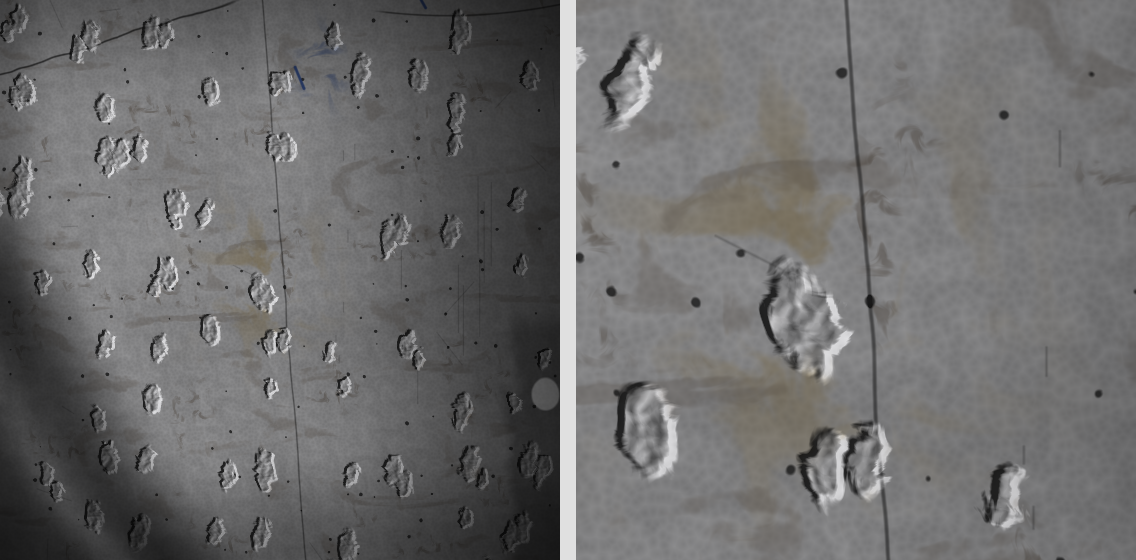
Left, the full canvas; right, a detail of the centre.
Write a WebGL 2 fragment shader that draws this texture.

```glsl
#version 300 es
precision highp float;
// Worn concrete wall with chipped hollows, cracks, stains and a soft diagonal shadow.
// Hollows are ragged ellipses on a jittered grid, roughened by cellular noise and lit
// by their slope; layered sines make the mottling and the stains.

uniform vec2 u_resolution;
out vec4 fragColor;

const float CHIP_GRID = 9.0;
const vec3 CONCRETE = vec3(0.515, 0.515, 0.52);
const vec3 OCHRE = vec3(0.43, 0.37, 0.24);
const vec3 BROWN = vec3(0.30, 0.27, 0.24);
const vec3 INK = vec3(0.08, 0.17, 0.38);

vec2 hash2(vec2 p) {
  vec3 q = fract(p.xyx * vec3(0.1031, 0.1030, 0.0973));
  q += dot(q, q.yzx + 33.33);
  return fract((q.xx + q.yz) * q.zy);
}

// Layered, rotated and folded sines, about -1 to 1
float waves(vec2 p) {
  float sum = 0.0, amp = 0.5;
  for (int i = 0; i < 5; i++) {
    p = mat2(0.8, 0.6, -0.6, 0.8) * p * 1.6 + 1.7;
    p += 0.6 * sin(p.yx);
    sum += amp * sin(p.x + 1.5 * sin(p.y));
    amp *= 0.6;
  }
  return sum;
}

// Distance to the nearest scattered point
float cellular(vec2 p) {
  vec2 id = floor(p);
  float nearest = 2.0;
  for (int j = -1; j <= 1; j++)
    for (int i = -1; i <= 1; i++) {
      vec2 n = id + vec2(i, j);
      nearest = min(nearest, length(n + hash2(n) - p));
    }
  return nearest;
}

float segment(vec2 p, vec2 a, vec2 b) {
  vec2 d = b - a;
  return length(p - a - d * clamp(dot(p - a, d) / dot(d, d), 0.0, 1.0));
}

float stroke(float dist, float width) {
  float soft = 0.7 / u_resolution.y + 0.0005;
  return 1.0 - smoothstep(width - soft, width + soft, abs(dist));
}

float glow(vec2 p, vec2 center, vec2 radius) {
  vec2 d = (p - center) / radius;
  return exp(-dot(d, d));
}

// Coverage of the hollows; each is a group of one to three lobes
float chipCover(vec2 p) {
  vec2 q = p + 0.005 * vec2(waves(p * 90.0), waves(p * 75.0 + 9.0));
  vec2 cell = floor(p * CHIP_GRID);
  float d = 4.0;
  for (int j = -1; j <= 1; j++)
    for (int i = -1; i <= 1; i++) {
      vec2 id = cell + vec2(i, j), kind = hash2(id + 41.0);
      if (kind.x < 0.26) continue;
      vec2 center = (id + 0.2 + 0.6 * hash2(id)) / CHIP_GRID;
      float lobes = 1.0 + floor(2.9 * kind.y * kind.y);
      for (float k = 0.0; k < lobes; k++) {
        vec2 r = hash2(id + 7.0 * k + 13.0);
        vec2 v = q - center - step(0.5, k) * (r - 0.5) * vec2(0.055, 0.06);
        v.x -= (kind.x - 0.55) * 0.6 * v.y;
        d = min(d, length(v / (vec2(0.015, 0.028) * mix(0.65, 1.15, r.y))));
      }
    }
  return 1.0 - smoothstep(0.72, 1.08, d);
}

float chipDepth(vec2 p) {
  float cover = chipCover(p);
  if (cover <= 0.0) return 0.0;
  vec2 q = p + 0.004 * waves(p * 50.0);
  return cover * (0.45 + 0.65 * cellular(q * vec2(72.0, 42.0)) + 0.3 * cellular(q * 130.0));
}

// Fall of light: dim right, top and foot, and a slanted shadow with a pale streak
float lighting(vec2 p) {
  float slant = p.x + 0.63 * p.y + 0.015 * waves(p * 4.0);
  float light = 1.0 - 0.68 * smoothstep(0.45, 1.1, p.x);
  light *= 1.0 - 0.4 * smoothstep(0.78, 1.05, p.y);
  light *= 1.0 - 0.35 * (1.0 - smoothstep(0.0, 0.22, p.y));
  light *= 1.0 - 0.25 * (1.0 - smoothstep(0.0, 0.1, p.x));
  light *= 1.0 - 0.6 * (1.0 - smoothstep(0.27, 0.46, slant));
  return light + 0.2 * exp(-pow((slant - 0.19) / 0.045, 2.0));
}

void main() {
  vec2 p = gl_FragCoord.xy / u_resolution;
  float broad = waves(p * 7.0), fine = waves(p * 60.0);
  float grain = cellular(p * 170.0) - 0.45;
  vec3 color = CONCRETE * (1.0 + 0.05 * broad + 0.045 * fine + 0.1 * grain);

  // Ochre and brown stains, broken up by the fine layers
  float ochre = glow(p, vec2(0.47, 0.5), vec2(0.1, 0.12)) * smoothstep(0.0, 0.8, waves(p * 17.0 + 4.0) + 0.3 * fine);
  float smear = smoothstep(0.45, 0.95, waves(p * vec2(9.0, 24.0) + 2.0) + 0.3 * fine);
  float dirt = smoothstep(0.35, 0.9, waves(p * 11.0 + 8.0)) * smoothstep(0.1, 0.8, waves(p * 85.0));
  color = mix(color, OCHRE, 0.6 * ochre);
  color = mix(color, BROWN, 0.3 * smear + 0.45 * dirt);

  // Worn patch with a pale spot at the lower right
  float worn = smoothstep(0.9, 0.93, p.x + 0.02 * waves(p * 14.0)) * (1.0 - smoothstep(0.4, 0.46, p.y));
  color *= 1.0 - 0.25 * worn;
  float spot = length((p - vec2(0.975, 0.295)) / vec2(0.025, 0.03)) + 0.15 * broad;
  color += 0.45 * (1.0 - smoothstep(0.85, 1.05, spot));

  // Seam, cracks and drips
  float seam = stroke(p.x - 0.467 - 0.08 * (1.0 - p.y) - 0.002 * broad, 0.0011);
  float crack = stroke(p.y - 0.868 - 0.31 * p.x - 0.004 * waves(p * 12.0), 0.0016) * (1.0 - smoothstep(0.4, 0.44, p.x));
  float ledge = stroke(p.y - 0.972 - 0.5 * pow(p.x - 0.8, 2.0), 0.0014) * smoothstep(0.66, 0.7, p.x);
  float marks = 0.45 * seam + 0.6 * crack + 0.5 * ledge;
  for (float i = 0.0; i < 14.0; i++) {
    vec2 start = hash2(vec2(i, 5.0)), bend = hash2(vec2(i, 19.0)) - 0.5;
    vec2 drip = vec2(0.58 + 0.3 * start.x, 0.35 + 0.4 * start.y);
    marks += 0.22 * stroke(segment(p, drip, drip - vec2(0.0, 0.15 * start.x)), 0.0007);
    marks += 0.2 * stroke(segment(p, start, start + 0.14 * bend), 0.0007);
  }

  // Small dark pits
  vec2 id = floor(p * 38.0), pit = hash2(id + 3.0);
  float pitDist = length(p * 38.0 - id - 0.25 - 0.5 * pit) + 0.06 * fine;
  marks += 0.65 * step(0.9, hash2(id + 71.0).x) * (1.0 - smoothstep(0.05, 0.13, pitDist));
  color *= 1.0 - min(marks, 0.8);

  // Blue ink: two strokes and a faint smudge
  float ink = stroke(min(segment(p, vec2(0.527, 0.88), vec2(0.543, 0.842)), segment(p, vec2(0.752, 1.0), vec2(0.76, 0.986))), 0.0025);
  ink += 0.6 * glow(p, vec2(0.575, 0.88), vec2(0.04, 0.06)) * smoothstep(0.1, 0.8, waves(p * 38.0));
  color = mix(color, INK, 0.8 * min(ink, 1.0));

  // Relief of the hollows, lit from the upper left
  vec2 toLight = vec2(-0.0021, 0.0009);
  float slope = chipDepth(p - toLight) - chipDepth(p + toLight);
  float cover = chipCover(p);
  color = mix(color, CONCRETE * 1.04, 0.7 * cover);
  color *= clamp(1.0 - 1.15 * slope, 0.25, 1.6);
  fragColor = vec4(clamp(color * lighting(p), 0.0, 1.0), 1.0);
}
```
